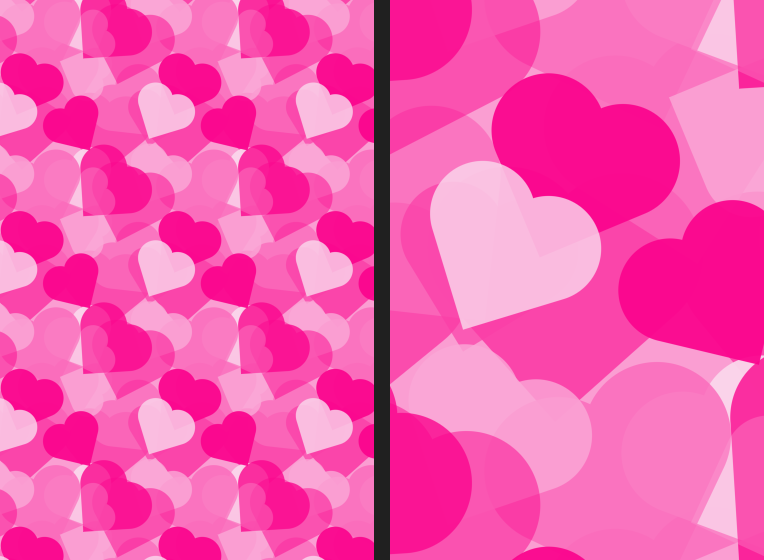
Left, the full canvas; right, a detail of the centre.
Write a WebGL 1 fragment shader that draws this pattern.

```glsl
precision highp float;

// Overlapping translucent hearts in pinks, repeated on a square tile.
// Each heart is a distance function laid from its tip to its notch and
// wrapped around the tile; layers blend one tone that is turned into pink.

uniform vec2 u_resolution;

const float CANVAS_WIDTH = 512.0; // design units across the canvas
const float TILE = 216.0;         // side of one repeat in design units

const float DEEP = 0.02;
const float MAGENTA = 0.24;
const float ROSE = 0.42;
const float BLUSH = 0.66;
const float PALE = 0.84;

// Heart with its tip at the origin and its notch at (0, 1).
float heartDistance(vec2 p) {
  p.x = abs(p.x);
  if (p.x + p.y > 1.0) return length(p - vec2(0.25, 0.75)) - 0.353553;
  vec2 toNotch = p - vec2(0.0, 1.0);
  vec2 toSide = p - 0.5 * max(p.x + p.y, 0.0);
  return sqrt(min(dot(toNotch, toNotch), dot(toSide, toSide))) * sign(p.x - p.y);
}

// Blends a heart over the tone below, wrapping it across tile edges.
float layHeart(float below, vec2 p, vec2 tip, vec2 notch, float tone, float opacity) {
  vec2 axis = notch - tip;
  float size = length(axis);
  vec2 up = axis / size;
  vec2 center = tip + 0.55 * axis;
  vec2 q = mod(p - center + 0.5 * TILE, TILE) - 0.5 * TILE + 0.55 * axis;
  vec2 local = vec2(dot(q, vec2(-up.y, up.x)), dot(q, up)) / size;
  float pixel = CANVAS_WIDTH / u_resolution.x;
  float edge = heartDistance(local) * size / pixel;
  return mix(below, tone, opacity * (1.0 - smoothstep(-0.7, 0.7, edge)));
}

// Every pink lies on one line between deep and pale.
vec3 pink(float tone) {
  return vec3(0.98, tone, 0.545 + 0.45 * tone);
}

void main() {
  // Design units with y running down from the top edge.
  vec2 p = vec2(gl_FragCoord.x, u_resolution.y - gl_FragCoord.y);
  p *= CANVAS_WIDTH / u_resolution.x;

  float tone = 0.62;

  // Broad hearts at the back
  tone = layHeart(tone, p, vec2(30.0, 232.0), vec2(36.0, 128.0), MAGENTA, 0.92);
  tone = layHeart(tone, p, vec2(140.0, 240.0), vec2(150.0, 140.0), MAGENTA, 0.85);
  tone = layHeart(tone, p, vec2(95.0, 160.0), vec2(75.0, 70.0), ROSE, 0.8);
  tone = layHeart(tone, p, vec2(214.0, 186.0), vec2(158.0, 116.0), ROSE, 0.8);
  tone = layHeart(tone, p, vec2(204.0, 200.0), vec2(220.0, 134.0), MAGENTA, 0.7);

  // Pale and rose hearts in the middle
  tone = layHeart(tone, p, vec2(131.0, 76.0), vec2(98.0, 4.0), PALE, 0.95);
  tone = layHeart(tone, p, vec2(78.0, 98.0), vec2(46.0, 8.0), ROSE, 0.85);
  tone = layHeart(tone, p, vec2(197.0, 63.0), vec2(229.0, -2.0), BLUSH, 0.8);
  tone = layHeart(tone, p, vec2(82.0, 84.0), vec2(140.0, 108.0), BLUSH, 0.8);

  // Large translucent pair, deepest where the two cross
  tone = layHeart(tone, p, vec2(161.0, 115.0), vec2(190.0, 24.0), DEEP, 0.5);
  tone = layHeart(tone, p, vec2(114.0, 80.0), vec2(174.0, 12.0), DEEP, 0.8);
  tone = layHeart(tone, p, vec2(92.0, 62.0), vec2(146.0, 42.0), BLUSH, 0.3);

  // Small crisp hearts in front
  tone = layHeart(tone, p, vec2(23.0, 157.0), vec2(51.0, 89.0), DEEP, 0.95);
  tone = layHeart(tone, p, vec2(123.0, 206.0), vec2(88.0, 149.0), DEEP, 0.95);
  tone = layHeart(tone, p, vec2(204.0, 190.0), vec2(236.0, 130.0), PALE, 0.82);

  gl_FragColor = vec4(pink(tone), 1.0);
}
```
